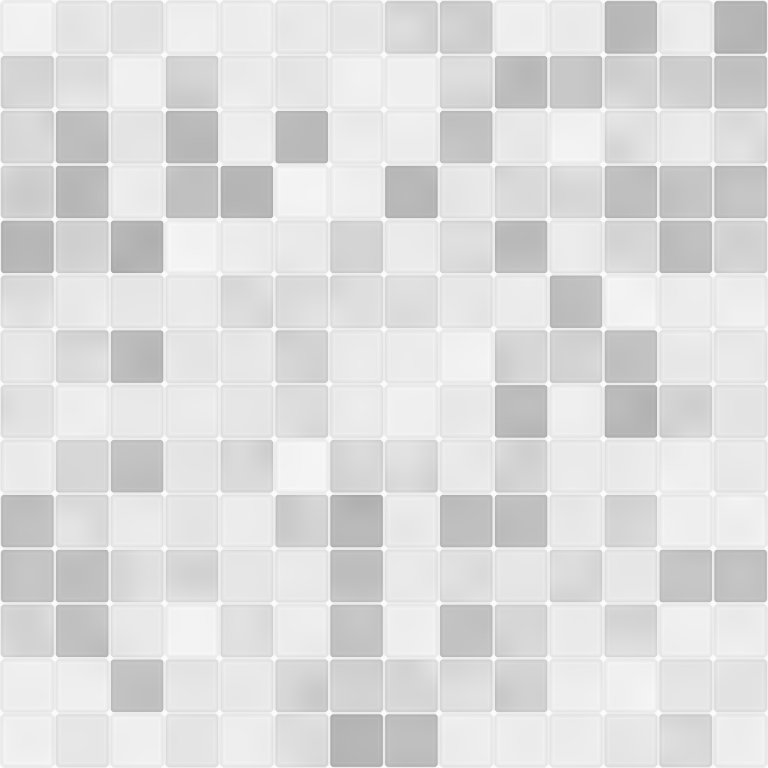
Write a Shadertoy shader that draws this pattern.

```glsl
// Grid of small square ceramic tiles in random soft greys with pale grout.

const float TILES = 14.0;          // tiles across and down
const float GROUT_WIDTH = 0.046;   // lengths below are in tile widths
const float CORNER_RADIUS = 0.05;
const float RIM_WIDTH = 0.035;
const float RIM_SHADE = 0.035;
const float BEVEL_INSET = 0.075;
const float BEVEL_WIDTH = 0.014;
const float BEVEL_LIGHT = 0.016;
const float CLOUD_SCALE = 1.5;
const float DARK_SHARE = 0.22;
const float MID_SHARE = 0.22;
const vec2 DARK_RANGE = vec2(0.710, 0.775);
const vec2 MID_RANGE = vec2(0.805, 0.875);
const vec2 LIGHT_RANGE = vec2(0.895, 0.950);
const vec3 CLOUD_AMOUNT = vec3(0.055, 0.075, 0.028); // dark, mid, light
const float GROUT_TONE = 0.925;
const float CROSSING_TONE = 0.985;

float hash(vec2 p) {
    return fract(sin(dot(p, vec2(127.1, 311.7))) * 43758.5453);
}

float valueNoise(vec2 p) {
    vec2 i = floor(p);
    vec2 f = fract(p);
    f = f * f * (3.0 - 2.0 * f);
    return mix(mix(hash(i), hash(i + vec2(1.0, 0.0)), f.x),
               mix(hash(i + vec2(0.0, 1.0)), hash(i + vec2(1.0)), f.x), f.y);
}

float roundedBox(vec2 p, float halfSize, float radius) {
    vec2 q = abs(p) - halfSize + radius;
    return length(max(q, 0.0)) + min(max(q.x, q.y), 0.0) - radius;
}

// Glaze tone: one of three grey families, clouded differently in each tile.
float glazeTone(vec2 cell, vec2 local) {
    float family = hash(cell + 3.7);
    float shade = hash(cell + 41.3);
    float cloud = valueNoise(local * CLOUD_SCALE + cell * 7.31) - 0.5;
    if (family < DARK_SHARE)
        return mix(DARK_RANGE.x, DARK_RANGE.y, shade) + cloud * CLOUD_AMOUNT.x;
    if (family < DARK_SHARE + MID_SHARE)
        return mix(MID_RANGE.x, MID_RANGE.y, shade) + cloud * CLOUD_AMOUNT.y;
    return mix(LIGHT_RANGE.x, LIGHT_RANGE.y, shade) + cloud * CLOUD_AMOUNT.z;
}

void mainImage(out vec4 fragColor, in vec2 fragCoord) {
    vec2 grid = fragCoord / iResolution.y * TILES;
    float pixel = TILES / iResolution.y;
    vec2 cell = floor(grid);
    vec2 local = fract(grid) - 0.5;
    float edge = roundedBox(local, 0.5 - 0.5 * GROUT_WIDTH, CORNER_RADIUS);

    // Tile face with a darker rim and a faint inset bevel line
    float tone = glazeTone(cell, local);
    tone -= RIM_SHADE * smoothstep(-RIM_WIDTH - pixel, 0.0, edge);
    float bevel = abs(edge + BEVEL_INSET) - 0.5 * BEVEL_WIDTH;
    tone += BEVEL_LIGHT * (1.0 - smoothstep(-0.5 * pixel, pixel, bevel));

    // Grout, brightest where the lines cross
    float crossing = length(0.5 - abs(local));
    float grout = mix(CROSSING_TONE, GROUT_TONE, smoothstep(0.03, 0.09, crossing));
    tone = mix(tone, grout, smoothstep(-0.5 * pixel, 0.5 * pixel, edge));

    fragColor = vec4(vec3(tone), 1.0);
}
```
